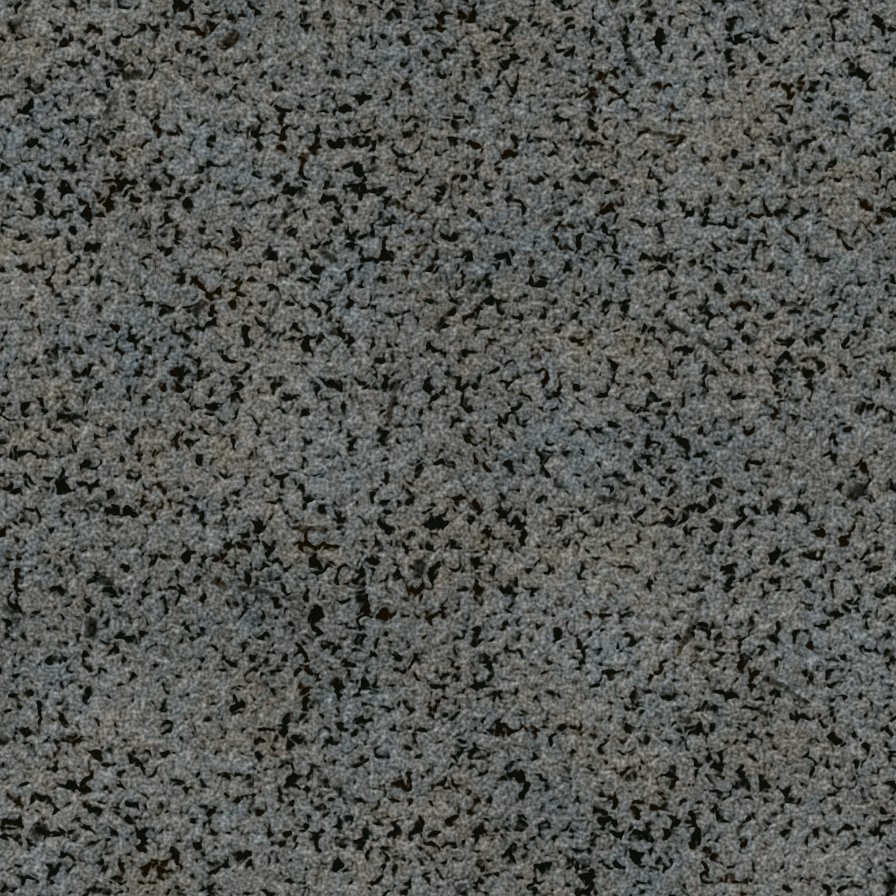
A Shadertoy shader for this texture:

```glsl
// Rough weathered grey stone: gritty lumps, dark pits, short cracks and faint cool and rusty stains.

const vec3 COOL_STAIN = vec3(-0.030, 0.002, 0.030);
const vec3 RUST_STAIN = vec3(0.035, 0.002, -0.020);
const vec2 LIGHT_STEP = vec2(-0.0009, 0.0023);

vec2 hash2(vec2 p) {
    vec3 q = fract(p.xyx * vec3(0.1031, 0.1030, 0.0973));
    q += dot(q, q.yzx + 33.33);
    return fract((q.xx + q.yz) * q.zy);
}

vec2 gradientAt(vec2 cell) {
    float angle = 6.2832 * hash2(cell).x;
    return vec2(cos(angle), sin(angle));
}

// Gradient noise, roughly -0.7 to 0.7
float noise(vec2 p) {
    vec2 i = floor(p), f = fract(p);
    vec2 u = f * f * f * (f * (f * 6.0 - 15.0) + 10.0);
    vec2 e = vec2(0.0, 1.0);
    float a = dot(gradientAt(i), f);
    float b = dot(gradientAt(i + e.yx), f - e.yx);
    float c = dot(gradientAt(i + e.xy), f - e.xy);
    float d = dot(gradientAt(i + e.yy), f - e.yy);
    return mix(mix(a, b, u.x), mix(c, d, u.x), u.y);
}

// Lumpy surface relief, from broad patches down to small grains
float relief(vec2 p) {
    vec2 warp = vec2(noise(p * 70.0 + 11.0), noise(p * 70.0 + 47.0));
    vec2 q = p + 0.006 * warp;
    float h = 0.25 * noise(q * 7.0 + 3.0);
    h += 0.50 * noise(q * 36.0 + 19.0);
    h += 1.00 * noise(q * 78.0 + 71.0);
    h += 0.65 * noise(q * 165.0 + 29.0);
    return h;
}

float segmentDistance(vec2 p, vec2 halfSpan) {
    float t = clamp(dot(p, halfSpan) / dot(halfSpan, halfSpan), -1.0, 1.0);
    return length(p - halfSpan * t);
}

// Scattered strokes, one candidate per cell; returns coverage 0 to 1
float strokes(vec2 p, float cells, float share, float halfLength, float width, float seed) {
    float cover = 0.0;
    vec2 home = floor(p * cells);
    for (int y = -1; y <= 1; y++) {
        for (int x = -1; x <= 1; x++) {
            vec2 cell = home + vec2(x, y);
            vec2 place = hash2(cell + seed);
            vec2 kind = hash2(cell + seed + 57.0);
            float angle = 3.1416 * kind.y;
            vec2 span = halfLength * (0.5 + 0.5 * place.x) * vec2(cos(angle), sin(angle));
            float d = segmentDistance(p - (cell + place) / cells, span);
            float mark = 1.0 - smoothstep(0.3 * width, width, d);
            cover = max(cover, mark * step(kind.x, share));
        }
    }
    return cover;
}

void mainImage(out vec4 fragColor, in vec2 fragCoord) {
    vec2 p = fragCoord / iResolution.y;

    // Relief and light falling from above
    float height = relief(p);
    float slope = height - relief(p + LIGHT_STEP);
    float grit = noise(p * 235.0 + 5.0) + 0.5 * noise(p * 330.0 + 83.0);

    // Pits, broken cracks and a few deeper holes
    float pit = 1.0 - smoothstep(-0.52, -0.12, height);
    vec2 ragged = p + 0.007 * vec2(noise(p * 60.0 + 31.0), noise(p * 60.0 + 97.0));
    float broken = smoothstep(-0.25, 0.20, noise(p * 45.0 + 61.0));
    float crack = broken * strokes(ragged, 7.0, 0.50, 0.045, 0.0055, 13.0);
    float hole = strokes(ragged, 6.0, 0.35, 0.007, 0.0085, 37.0);
    float hollow = max(pit, max(0.8 * crack, hole));

    // Grey tone
    float tone = 0.372 + 0.15 * height + 0.11 * slope + 0.21 * grit * (1.0 - 0.6 * hollow);
    tone += 0.05 * noise(p * 5.0 + 23.0);
    tone -= 0.26 * hollow;
    tone = clamp(tone, 0.045, 0.64);

    // Near neutral stone, warmer in the shadows, with soft stains
    vec3 colour = vec3(tone - 0.003, tone + 0.006, tone * 1.03 - 0.020);
    float stain = noise(p * 9.0 + 41.0) + 0.9 * noise(p * 38.0 + 7.0) + 0.5 * noise(p * 110.0 + 53.0);
    colour += COOL_STAIN * stain * smoothstep(0.05, 0.30, tone);
    float rust = smoothstep(0.05, 0.45, noise(p * 14.0 + 67.0)) * smoothstep(0.1, 0.7, hollow);
    colour += RUST_STAIN * rust;

    fragColor = vec4(clamp(colour, 0.0, 1.0), 1.0);
}
```
